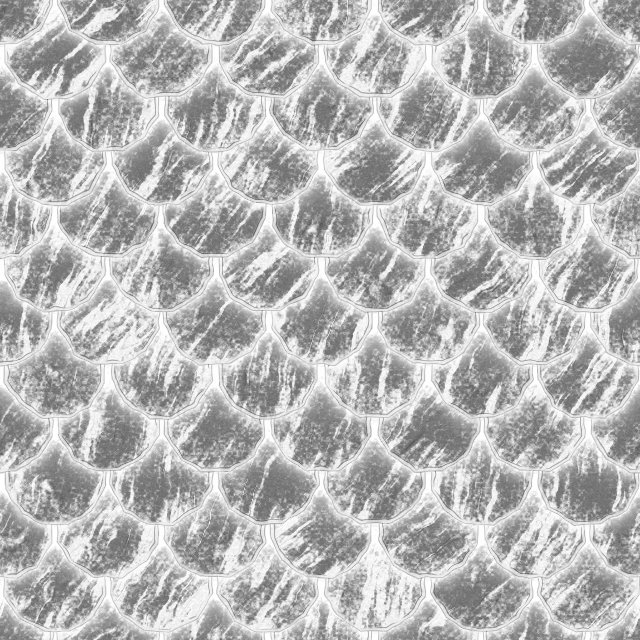
Give the GLSL for this texture map, as a Shadertoy shader.

```glsl
// Overlapping rounded slate scales in staggered rows, as a grey height-like map.
// Each scale is a faceted convex shape; every row covers the top of the row below.
// Noise is seeded by the wrapped scale index, so the canvas tiles in both directions.

const float PI = 3.14159;
const float COLUMNS = 6.0;           // scales across; rows are half a scale high
const vec2  OFFSET = vec2(0.015, 0.055);
const float APOTHEM = 0.472;         // half width of a scale, in columns
const float FACET_TILT = 0.16;       // irregularity of the chipped outline
const float FACET_SHIFT = 0.018;
const float RIM_WIDTH = 0.03;        // pale bevel along the lower edge
const float LINE_WIDTH = 0.008;
const float GLOW_REACH = 0.06;       // pale falloff below the overlapping row
const float DARK = 0.455;
const float LIGHT = 0.95;
const float WHITE = 0.995;

float hash(vec2 p) {
    return fract(sin(dot(p, vec2(127.1, 311.7))) * 43758.5453);
}

float noise(vec2 p) {
    vec2 cell = floor(p), f = fract(p);
    f = f * f * (3.0 - 2.0 * f);
    float low = mix(hash(cell), hash(cell + vec2(1, 0)), f.x);
    float high = mix(hash(cell + vec2(0, 1)), hash(cell + vec2(1, 1)), f.x);
    return mix(low, high, f.y);
}

float fbm(vec2 p, int octaves) {
    float sum = 0.0, total = 0.0, amplitude = 1.0;
    for (int i = 0; i < octaves; i++) {
        sum += amplitude * noise(p);
        total += amplitude;
        amplitude *= 0.6;
        p = p * 2.03 + 19.7;
    }
    return sum / total;
}

// Position relative to the nearest scale of a row, and its wrapped index
vec2 scaleLocal(vec2 p, float row, out vec2 id) {
    float stagger = 0.5 * mod(row, 2.0);
    float column = floor(p.x - stagger + 0.5);
    id = mod(vec2(column, row), vec2(COLUMNS, 2.0 * COLUMNS));
    return p - vec2(column + stagger, 0.5 * row);
}

// Lower half of an uneven twelve-sided shape with sides that run upward
float scaleDistance(vec2 q, vec2 id) {
    float d = -1.0;
    for (int i = 0; i < 7; i++) {
        vec2 seed = id + float(i) * vec2(13.3, 7.7);
        float tilt = (i == 0 || i == 6) ? 0.0 : FACET_TILT * (hash(seed) - 0.5);
        float angle = PI * float(i) / 6.0 + tilt;
        float reach = APOTHEM + FACET_SHIFT * (hash(seed + 3.1) - 0.5);
        d = max(d, dot(q, vec2(cos(angle), -sin(angle))) - reach);
    }
    return d + 0.02 * (noise(q * 12.0 + id * 5.3) - 0.5);
}

float edgeLine(float d, float width) {
    return 1.0 - smoothstep(0.0, width, abs(d));
}

// Worn stone: leaning streaks, blotches, veins and fine grain
float slate(vec2 q, vec2 id, float rim, out float grain) {
    vec2 seed = 40.0 * vec2(hash(id + 0.37), hash(id + 5.91));
    float lean = mix(0.1, 0.85, hash(id + 2.3));
    vec2 along = vec2(sin(lean), cos(lean));
    vec2 s = vec2(dot(q, vec2(along.y, -along.x)), dot(q, along));
    s.x += 0.1 * (fbm(q * 4.0 + seed, 3) - 0.5);

    float streak = fbm(s * vec2(15.0, 2.0) + seed, 3);
    float blotch = fbm(q * 4.0 + seed.yx, 3);
    grain = fbm(q * 42.0 + seed, 2);
    float ridge = 1.0 - abs(2.0 * noise(s * vec2(8.0, 1.3) + seed.yx) - 1.0);
    float vein = smoothstep(0.86, 0.99, ridge) * smoothstep(0.4, 0.62, blotch);
    float crack = edgeLine(ridge - 0.84, 0.07) * smoothstep(0.4, 0.62, blotch);

    float wear = mix(-0.02, 0.22, hash(id + 8.7));
    wear += 1.2 * (streak - 0.5) + 0.8 * (blotch - 0.5) + 0.65 * rim;
    wear += 0.55 * smoothstep(0.56, 0.74, streak) + 0.38 * vein;
    wear += 1.1 * (grain - 0.5);
    float tone = mix(DARK, LIGHT, smoothstep(-0.2, 1.0, wear));
    return tone - 0.08 * crack + 0.08 * (noise(q * 80.0 + seed) - 0.5);
}

void mainImage(out vec4 fragColor, in vec2 fragCoord) {
    vec2 p = COLUMNS * fragCoord / iResolution.xy - OFFSET;
    float lineWidth = max(LINE_WIDTH, 1.1 * COLUMNS / iResolution.y);

    // Topmost scale at this point
    vec2 id, leftId, rightId;
    float row = ceil(2.0 * p.y);
    vec2 q = scaleLocal(p, row, id);
    float d = scaleDistance(q, id);
    if (d > 0.0) {
        row -= 1.0;
        q = scaleLocal(p, row, id);
        d = scaleDistance(q, id);
    }

    // The two scales that overlap it from above
    vec2 center = p - q;
    scaleLocal(center - vec2(0.5, 0.0), row + 1.0, leftId);
    scaleLocal(center + vec2(0.5, 0.0), row + 1.0, rightId);
    float left = max(scaleDistance(q - vec2(-0.5, 0.5), leftId), 0.0);
    float right = max(scaleDistance(q - vec2(0.5, 0.5), rightId), 0.0);

    float grain;
    float tone = slate(q, id, exp(min(d, 0.0) / 0.075), grain);

    // Pale chipped bevel and the falloff under the overlap
    float chip = noise(q * 9.0 + id * 3.7);
    float rimWidth = RIM_WIDTH * mix(0.5, 1.4, chip);
    float bevel = smoothstep(-rimWidth - 0.02, -rimWidth + 0.015, d);
    tone = mix(tone, 0.93, bevel * mix(0.9, 0.55, grain));
    float glow = exp(-left / GLOW_REACH) + exp(-right / GLOW_REACH);
    tone = mix(tone, WHITE, clamp(glow * (0.75 + 0.5 * grain), 0.0, 1.0));

    // Thin broken outlines at the edge and inside the bevel
    float outline = max(edgeLine(d, lineWidth), edgeLine(min(left, right), lineWidth));
    float inner = edgeLine(d + rimWidth, lineWidth) * smoothstep(0.35, 0.6, chip);
    tone -= 0.25 * outline * mix(0.5, 1.0, chip) + 0.28 * inner;

    fragColor = vec4(vec3(clamp(tone, 0.0, 1.0)), 1.0);
}
```
